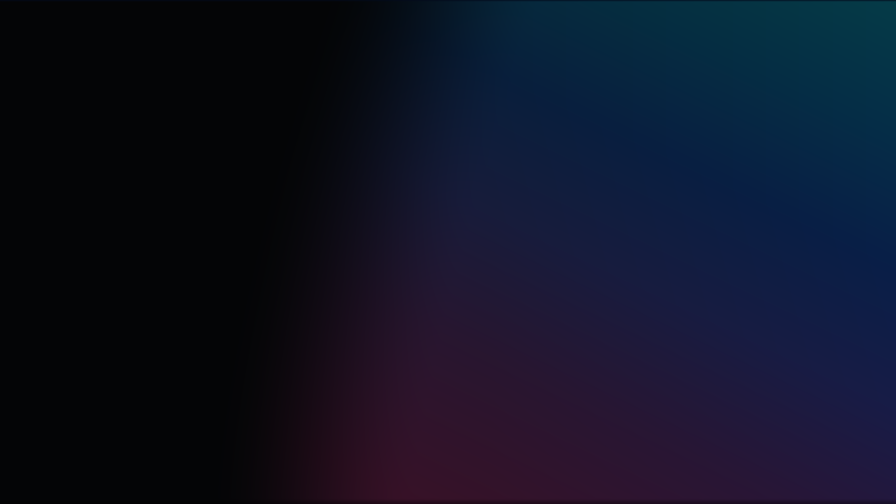
Give the GLSL for this background, as a Shadertoy shader.

```glsl
// Dark backdrop with a curved shadow on the left and a slanted plum-to-teal glow.

const vec3 SHADOW  = vec3(0.016, 0.020, 0.025);
const vec3 CRIMSON = vec3(0.215, 0.068, 0.165);
const vec3 PLUM    = vec3(0.155, 0.085, 0.200);
const vec3 INDIGO  = vec3(0.092, 0.108, 0.245);
const vec3 NAVY    = vec3(0.032, 0.120, 0.250);
const vec3 TEAL    = vec3(0.020, 0.175, 0.250);
const vec3 GREEN   = vec3(0.020, 0.235, 0.250);

float ramp(float start, float end, float value) {
    return clamp((value - start) / (end - start), 0.0, 1.0);
}

// Colour along the slanted axis, from the lower left to the upper right
vec3 spectrum(float t) {
    vec3 color = mix(CRIMSON, PLUM, ramp(0.40, 0.76, t));
    color = mix(color, INDIGO, ramp(0.76, 1.04, t));
    color = mix(color, NAVY, ramp(1.04, 1.33, t));
    color = mix(color, TEAL, ramp(1.33, 1.58, t));
    return mix(color, GREEN, ramp(1.58, 1.87, t));
}

// Light rising across a boundary that leans right towards the top
float curvedFade(vec2 uv) {
    float start = 0.240 + 0.130 * pow(uv.y, 1.5);
    float end = 0.460 + 0.140 * pow(uv.y, 1.3);
    float t = ramp(start, end, uv.x);
    return mix(t, smoothstep(0.0, 1.0, t), 0.75);
}

void mainImage(out vec4 fragColor, in vec2 fragCoord) {
    vec2 uv = fragCoord / iResolution.xy;
    float aspect = iResolution.x / iResolution.y;

    // Slanted glow, slightly bluer towards the right
    float axis = uv.y + 0.48 * aspect * uv.x;
    vec3 glow = spectrum(axis);
    glow.b *= mix(0.93, 1.12, ramp(0.55, 1.0, uv.x));

    vec3 color = mix(SHADOW, glow, curvedFade(uv));

    // Thin dark borders at the bottom and top
    color *= mix(0.65, 1.0, smoothstep(0.0, 0.012, uv.y));
    float topLine = smoothstep(0.996, 0.999, uv.y);
    color = mix(color, vec3(0.01, 0.04, 0.11), 0.6 * topLine);

    fragColor = vec4(color, 1.0);
}
```
